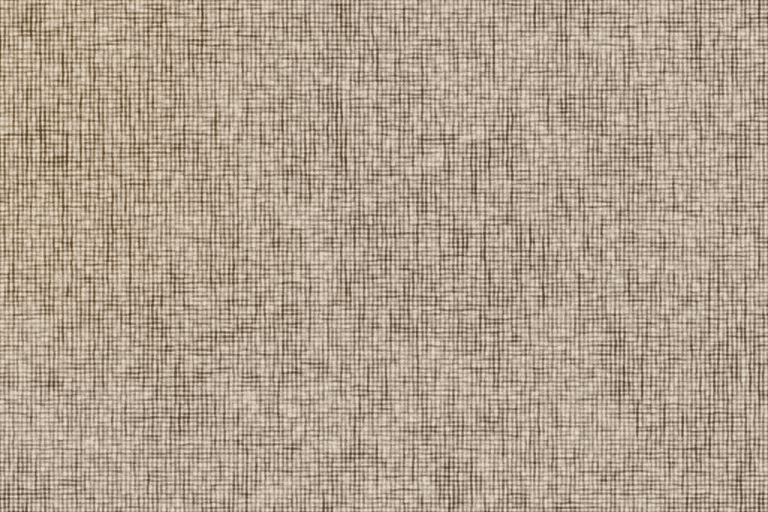
A WebGL 1 fragment shader for this texture:

```glsl
precision highp float;
// Woven linen-like wall covering: a fine grid of pale raised cells parted by
// brown grooves. Each groove fades in and out along its length, which forms
// short irregular streaks, mostly vertical; cells differ in brightness.

uniform vec2 u_resolution;

const float ROWS = 114.0;                       // cells per canvas height
const vec3 DARK_BROWN = vec3(0.38, 0.31, 0.235);
const vec3 PALE_CREAM = vec3(0.88, 0.83, 0.765);
const vec3 GOLD_SHIFT = vec3(0.025, 0.005, -0.035);

float hash(vec2 p) {
  vec3 q = fract(p.xyx * vec3(0.1031, 0.1030, 0.0973));
  q += dot(q, q.yzx + 33.33);
  return fract((q.x + q.y) * q.z);
}

// Noise smooth along one line, independent between lines.
float lineNoise(float line, float along) {
  float cell = floor(along);
  float f = smoothstep(0.0, 1.0, along - cell);
  return mix(hash(vec2(line, cell)), hash(vec2(line, cell + 1.0)), f);
}

// Smooth noise over the plane.
float planeNoise(vec2 p) {
  float row = floor(p.y);
  float f = smoothstep(0.0, 1.0, p.y - row);
  return mix(lineNoise(row, p.x), lineNoise(row + 1.0, p.x), f);
}

// Depth of the grooves at whole values of 'across', running along 'along'.
float groove(float across, float along, float fineLength, float streakLength, float seed) {
  float line = floor(across + 0.5);
  float id = line + seed;
  float wobble = 0.22 * (lineNoise(id + 271.0, along / 2.5) - 0.5);
  float profile = 1.0 - smoothstep(0.05, 0.46, abs(across - line + wobble));
  float fine = lineNoise(id + 507.0, along / fineLength);
  float streak = smoothstep(0.55, 0.95, lineNoise(id + 813.0, along / streakLength));
  return profile * (0.24 + 0.55 * fine + 0.35 * streak);
}

vec3 weave(vec2 p) {
  vec2 cell = p * ROWS;
  float bands = planeNoise(p * vec2(16.0, 4.0) + 40.0);
  float patches = planeNoise(p * vec2(9.0, 18.0) + 90.0);

  float warp = groove(cell.x, cell.y, 2.6, 10.0, 1000.0) * (0.82 + 0.36 * bands);
  float weft = groove(cell.y, cell.x, 2.2, 5.0, 3000.0) * (0.85 + 0.3 * patches);

  // Uneven brightness of single cells, and fine surface grain.
  float bump = hash(floor(cell) + 500.0) - 0.5;
  float grain = hash(floor(cell * 3.0) + 200.0) - 0.5;

  float tone = 1.04 - 0.80 * warp - 0.60 * weft + 0.19 * bump + 0.20 * grain;
  vec3 color = mix(DARK_BROWN, PALE_CREAM, clamp(tone, -0.1, 1.08));

  // Grooves turn slightly golden towards the upper left.
  float gold = (1.0 - smoothstep(0.0, 0.8, p.x)) * smoothstep(0.1, 0.6, p.y);
  return color + GOLD_SHIFT * gold * min(warp + weft, 1.0);
}

void main() {
  // Four samples per pixel keep the narrow grooves smooth.
  vec3 sum = vec3(0.0);
  for (int j = 0; j < 2; j++) {
    for (int i = 0; i < 2; i++) {
      vec2 offset = (vec2(float(i), float(j)) - 0.5) * 0.5;
      sum += weave((gl_FragCoord.xy + offset) / u_resolution.y);
    }
  }
  gl_FragColor = vec4(sum * 0.25, 1.0);
}
```
